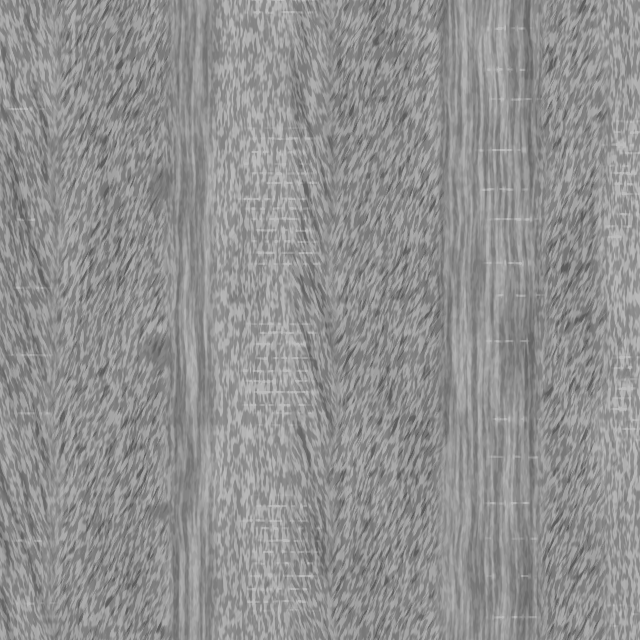
Write a WebGL 1 fragment shader that draws this texture.

```glsl
precision highp float;
// Grey rough-sawn oak: upright boards of fine flaked grain, slanted dark pores,
// straight streaks, leaning figure bands and pale horizontal saw marks.
// Each layer is stretched gradient noise, weighted by soft vertical zones.

uniform vec2 u_resolution;

#define BASE_TONE 0.583
#define GRAIN_CONTRAST 0.165
#define STREAK_CONTRAST 0.17
#define PORE_DEPTH 0.15
#define FIGURE_DEPTH 0.10
#define SAW_BRIGHTNESS 0.13
#define PORE_SLOPE 0.52
#define FIGURE_SLOPE -0.27
#define ZONE_SOFTNESS 0.012

float hash(vec2 cell) {
  return fract(sin(dot(cell, vec2(127.1, 311.7))) * 43758.545);
}

vec2 gradient(vec2 cell) {
  float angle = 6.28318 * hash(cell);
  return vec2(cos(angle), sin(angle));
}

// Gradient noise, roughly -1 to 1.
float noise(vec2 p) {
  vec2 i = floor(p), f = fract(p);
  vec2 u = f * f * f * (f * (f * 6.0 - 15.0) + 10.0);
  vec2 e = vec2(1.0, 0.0);
  float low = mix(dot(gradient(i), f), dot(gradient(i + e), f - e), u.x);
  float high = mix(dot(gradient(i + e.yx), f - e.yx),
                   dot(gradient(i + e.xx), f - e.xx), u.x);
  return 1.4 * mix(low, high, u.y);
}

// Soft window from left to right.
float zone(float x, float left, float right) {
  return smoothstep(left - ZONE_SOFTNESS, left + ZONE_SOFTNESS, x)
       - smoothstep(right - ZONE_SOFTNESS, right + ZONE_SOFTNESS, x);
}

// Lean upright features: slope is sideways shift per unit of height.
vec2 lean(vec2 p, float slope) {
  return vec2(p.x - slope * p.y, p.y);
}

// Short pale and dark flakes, -0.5 to 0.5.
float flakes(vec2 p) {
  float n = noise(p * vec2(175.0, 42.0)) + 0.7 * noise(p * vec2(310.0, 95.0) + 17.0);
  return smoothstep(-0.42, 0.46, n) - 0.5;
}

// Long upright fibres, -0.5 to 0.5.
float streaks(vec2 p) {
  float n = 0.8 * noise(p * vec2(150.0, 6.0) + 31.0)
          + 0.6 * noise(p * vec2(68.0, 2.5) + 53.0)
          + 0.35 * noise(p * vec2(280.0, 22.0));
  return smoothstep(-0.55, 0.6, n) - 0.5;
}

// Thin slanted dark dashes, 0 to 1.
float pores(vec2 p) {
  vec2 q = lean(p, PORE_SLOPE);
  float large = smoothstep(0.32, 0.62, noise(q * vec2(100.0, 25.0) + 7.0));
  float small = smoothstep(0.36, 0.62, noise(q * vec2(165.0, 42.0) + 71.0));
  return max(large, 0.75 * small);
}

// Broken pale lines, one jittered line per row, gathered in clusters.
float sawMarks(vec2 p, float left, float right, float spacing, float clusterCut) {
  float row = floor(p.y / spacing);
  float chance = hash(vec2(row, left * 91.0));
  float centre = (row + 0.3 + 0.4 * chance) * spacing;
  float d = abs(p.y - centre + 0.0012 * noise(p * vec2(35.0, 9.0)));
  float line = 1.0 - smoothstep(0.0008, 0.0026, d);
  float tick = 1.0 - smoothstep(0.001, 0.007, d);
  float broken = smoothstep(-0.35, 0.25, noise(vec2(p.x * 75.0, row * 3.7)));
  float ticks = smoothstep(0.2, 0.5, noise(vec2(p.x * 150.0, row * 5.3)));
  float cluster = smoothstep(clusterCut, clusterCut + 0.2, noise(vec2(left * 37.0, p.y * 6.0)));
  float inset = 0.025 * (chance - 0.5);
  return max(line * broken, 0.7 * tick * ticks) * cluster
       * zone(p.x, left + inset, right + inset);
}

// Smooth dark patches beside the left streaked board.
float knots(vec2 p) {
  float shade = 0.0;
  for (int k = 0; k < 3; k++) {
    float id = float(k);
    vec2 d = p - vec2(0.247, 0.2 + 0.255 * id);
    d += 0.012 * vec2(noise(p * 45.0 + id), noise(p * 38.0 - id));
    vec2 size = vec2(0.022, 0.014 + 0.011 * id);
    shade = max(shade, 1.0 - smoothstep(0.65, 1.15, length(d / size)));
  }
  return shade;
}

void main() {
  vec2 p = gl_FragCoord.xy / u_resolution;
  float x = p.x + 0.012 * noise(p * vec2(9.0, 7.0));
  vec2 wavy = p + vec2(0.005 * noise(p * vec2(13.0, 9.0) + 5.0), 0.0);

  // Board zones
  float porous = max(zone(x, 0.09, 0.26), max(zone(x, 0.52, 0.69), zone(x, 0.85, 0.94)));
  float straight = max(zone(p.x, 0.268, 0.335), zone(p.x, 0.69, 0.84));
  float figured = max(zone(x, -0.05, 0.08), zone(x, 0.455, 0.52));
  float pale = max(zone(x, 0.33, 0.46), zone(x, 0.94, 1.1));
  float edges = max(zone(p.x, 0.268, 0.282), max(zone(p.x, 0.69, 0.702), zone(p.x, 0.815, 0.84)));

  // Grain follows the lean of its zone
  float grain = mix(flakes(wavy), flakes(lean(wavy, 0.3)), porous);
  grain = mix(grain, flakes(lean(wavy, FIGURE_SLOPE)), figured);
  float fibre = streaks(wavy);
  float knot = knots(p);
  float detail = GRAIN_CONTRAST * grain * (1.0 - 0.65 * straight)
               + STREAK_CONTRAST * fibre * (0.22 + 0.78 * straight);

  // Broad tone, then grain, pores, figure and saw marks
  float tone = BASE_TONE + 0.035 * pale - 0.012 * porous - 0.07 * edges
             + 0.035 * noise(p * vec2(14.0, 5.0) + 3.0);
  tone += detail * (1.0 - 0.6 * knot) - 0.09 * knot;
  float poreShare = 0.9 * porous + 0.3 * pale * smoothstep(-0.1, 0.4, noise(p * 6.0 + 11.0));
  tone -= PORE_DEPTH * pores(wavy) * poreShare;
  float figure = noise(lean(wavy, FIGURE_SLOPE) * vec2(75.0, 5.0) + 23.0);
  tone -= FIGURE_DEPTH * smoothstep(0.0, 0.4, figure) * figured;
  float marks = max(sawMarks(p, 0.39, 0.49, 0.018, -0.05), sawMarks(p, 0.76, 0.835, 0.062, -0.7));
  marks = max(marks, sawMarks(p, 0.955, 0.995, 0.016, 0.0));
  marks = max(marks, 0.8 * sawMarks(p, 0.02, 0.08, 0.1, -0.3));
  tone += SAW_BRIGHTNESS * marks;

  gl_FragColor = vec4(vec3(clamp(tone, 0.36, 0.74)), 1.0);
}
```
